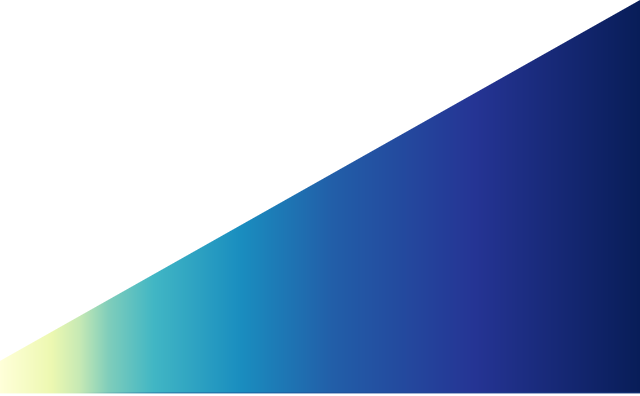
Reproduce this background procedurally as a Shadertoy shader.

```glsl
// A rising wedge on white, shaded left to right from pale yellow through teal to navy.

const vec3 PAPER = vec3(1.0);
const vec3 BASELINE_COLOR = vec3(0.10, 0.27, 0.56);
const float EDGE_LEFT = 0.0886;     // wedge height at the left side
const float EDGE_RIGHT = 1.0;       // wedge height at the right side
const float BASE_Y = 0.0065;        // bottom of the wedge
const float BASELINE_WIDTH = 0.003;
const float BASELINE_STRENGTH = 0.5;

// Colour ramp: rgb and horizontal position of each stop
const int STOP_COUNT = 9;
const vec4 STOPS[STOP_COUNT] = vec4[](
    vec4(1.000, 1.000, 0.851, 0.000),
    vec4(0.929, 0.973, 0.694, 0.080),
    vec4(0.780, 0.914, 0.706, 0.124),
    vec4(0.498, 0.804, 0.733, 0.170),
    vec4(0.255, 0.714, 0.769, 0.240),
    vec4(0.100, 0.555, 0.750, 0.375),
    vec4(0.133, 0.369, 0.659, 0.520),
    vec4(0.145, 0.204, 0.580, 0.742),
    vec4(0.031, 0.114, 0.345, 1.000)
);

vec3 rampColor(float x) {
    vec3 color = STOPS[0].rgb;
    for (int i = 1; i < STOP_COUNT; i++) {
        float t = (x - STOPS[i - 1].w) / (STOPS[i].w - STOPS[i - 1].w);
        color = mix(color, STOPS[i].rgb, clamp(t, 0.0, 1.0));
    }
    return color;
}

// Coverage of the region where the signed distance is positive
float coverage(float dist, float pixel) {
    return clamp(dist / pixel + 0.5, 0.0, 1.0);
}

void mainImage(out vec4 fragColor, in vec2 fragCoord) {
    vec2 uv = fragCoord / iResolution.xy;
    float pixel = 1.0 / iResolution.y;

    // Distance to the sloping edge, in canvas heights
    float aspect = iResolution.x / iResolution.y;
    float slope = (EDGE_RIGHT - EDGE_LEFT) / aspect;
    float edgeHeight = mix(EDGE_LEFT, EDGE_RIGHT, uv.x);
    float edgeDist = (edgeHeight - uv.y) / sqrt(1.0 + slope * slope);

    // Ramp with a thin darker line along the base
    float baseline = coverage(BASE_Y + BASELINE_WIDTH - uv.y, pixel);
    vec3 wedge = mix(rampColor(uv.x), BASELINE_COLOR,
                     baseline * BASELINE_STRENGTH * smoothstep(0.1, 0.3, uv.x));

    float mask = coverage(edgeDist, pixel) * coverage(uv.y - BASE_Y, pixel);
    fragColor = vec4(mix(PAPER, wedge, mask), 1.0);
}
```
